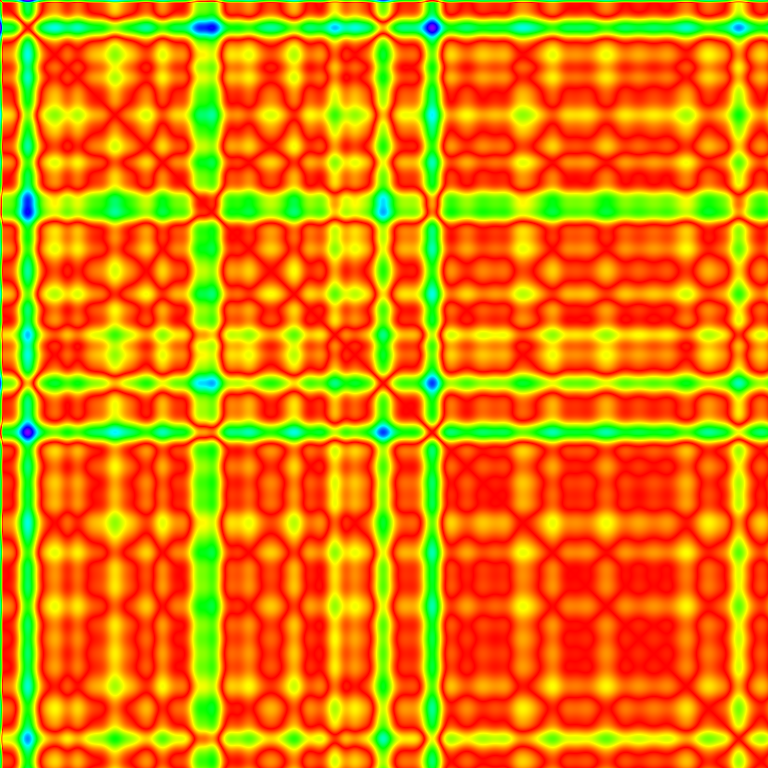
Reproduce this background procedurally as a three.js fragment shader.

```glsl
// Rainbow plaid mirrored across the falling diagonal: one irregular 1D profile
// is sampled along both axes, and the distance between the two heights picks
// the hue. The profile is layered sines plus scattered peaks of either sign.
varying vec2 vUv;

const float CELLS = 28.0;       // peaks along one side
const float PEAK_WIDTH = 0.35;  // in cells
const float PEAK_HEIGHT = 0.39; // in turns of hue

// Irregular sequence in -1..1, from a quadratic phase
float signedSequence(float k) {
  return 2.0 * fract(k * (0.7424 + 0.09708 * k)) - 1.0;
}

// Bell-shaped peak
float bell(float offset, float width) {
  float u = offset / width;
  return exp(-u * u);
}

// Gentle unevenness between the peaks
float ripples(float x) {
  return 0.030 * sin(37.0 * x + 0.6)
       + 0.026 * sin(91.0 * x + 2.1)
       + 0.022 * sin(152.0 * x + 4.0);
}

// Mostly small peaks with a few tall ones, slightly jittered
float scatteredPeaks(float x, float height, float width) {
  float sum = 0.0;
  for (int i = 0; i < 28; i++) {
    float k = float(i);
    float s = signedSequence(k);
    float center = k + 1.0 + 0.22 * sin(2.4 * k);
    sum += s * s * s * abs(s) * bell(x * CELLS - center, width);
  }
  return height * sum;
}

// Complete profile, with a thin raised rim at its start
float profile(float x) {
  float rim = 0.34 * (1.0 - smoothstep(0.001, 0.004, x));
  return ripples(x) + scatteredPeaks(x, PEAK_HEIGHT, PEAK_WIDTH) + rim;
}

// Fully saturated colour; hue 0 is red, 1/3 green, 2/3 blue
vec3 spectrum(float hue) {
  vec3 wheel = abs(fract(hue + vec3(0.0, 2.0, 1.0) / 3.0) * 6.0 - 3.0);
  return clamp(wheel - 1.0, 0.0, 1.0);
}

void main() {
  float across = profile(vUv.x);
  float down = profile(1.0 - vUv.y);
  float hue = min(abs(across - down), 0.8);
  gl_FragColor = vec4(spectrum(hue), 1.0);
}
```
